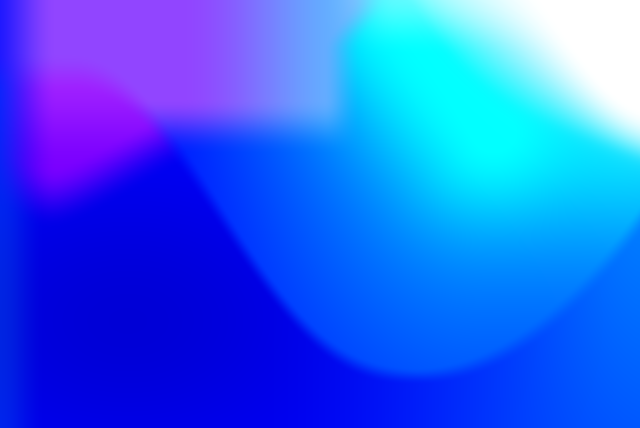
This background is drawn by a WebGL 1 fragment shader. Its source:

```glsl
precision highp float;
// Soft abstract background: a deep blue field under a broad light-blue wave,
// with a violet haze at upper left and a cyan and white glow at upper right.
// Each layer is a smooth mask over a gradient, blended from back to front.
uniform vec2 u_resolution;

// Height of the wave: an eased fall from its crest, then a parabola.
float waveHeight(float x) {
  float t = clamp((x - 0.117) / 0.534, 0.0, 1.0);
  t += 0.5 * t * t * (1.0 - t);
  float rise = max(x - 0.651, 0.0);
  return 0.829 - 0.708 * smoothstep(0.0, 1.0, t) + 3.0 * rise * rise;
}

float segmentDistance(vec2 p, vec2 a, vec2 b) {
  vec2 ab = b - a;
  float t = clamp(dot(p - a, ab) / dot(ab, ab), 0.0, 1.0);
  return length(p - a - ab * t);
}

// Dark field with a lighter left rim and right side.
vec3 deepField(vec2 uv) {
  vec2 shade = uv - vec2(0.2, 0.25);
  float green = 0.35 * smoothstep(0.4, 1.05, uv.x)
    + 0.3 * uv.y * smoothstep(0.75, 1.0, uv.x)
    + 0.14 * (1.0 - smoothstep(0.0, 0.07, uv.x));
  return vec3(0.0, green, 1.0 - 0.16 * exp(-8.0 * dot(shade, shade)));
}

// Magenta pool between the crest and a rounded lower rim.
vec3 addMagenta(vec3 color, vec2 uv, float leftFade) {
  float dx = uv.x - 0.078;
  float height = uv.y - 0.475 - 0.9 * (sqrt(dx * dx + 0.0016) - 0.04);
  vec3 magenta = mix(vec3(0.48, 0.0, 1.0), vec3(0.63, 0.13, 1.0),
    smoothstep(0.6, 0.83, uv.y));
  return mix(color, magenta, smoothstep(-0.01, 0.14, height) * leftFade);
}

// Wave body, brightened by an oblique cyan glow and a weaker one at the right.
vec3 waveBody(vec2 uv) {
  float green = (0.27 + 0.6 * uv.y) * smoothstep(0.1, 0.75, uv.x);
  vec3 color = vec3(0.0, max(green, 0.12), 1.0);
  vec2 p = uv * vec2(1.5, 1.0);
  float d = segmentDistance(p, vec2(0.95, 0.93), vec2(1.14, 0.69));
  vec2 side = p - vec2(1.5, 0.68);
  float glow = exp(-d * d / 0.041) + 0.6 * exp(-dot(side, side) / 0.05);
  return mix(color, vec3(0.0, 1.0, 1.0), min(glow, 1.0));
}

// Violet haze fading to pale blue toward its right edge.
vec3 addHaze(vec3 color, vec2 uv, float leftFade) {
  vec3 haze = mix(vec3(0.57, 0.27, 1.0), vec3(0.38, 0.7, 1.0),
    smoothstep(0.28, 0.55, uv.x));
  haze = mix(vec3(0.08, 0.08, 1.0), haze, leftFade);
  float right = 0.54 + 0.04 * smoothstep(0.88, 1.0, uv.y);
  float mask = smoothstep(0.64, 0.77, uv.y)
    * (1.0 - smoothstep(right - 0.035, right + 0.025, uv.x));
  return mix(color, haze, mask);
}

// White light above a curved rim, and a pale band along the top.
vec3 addWhite(vec3 color, vec2 uv) {
  float u = 1.0 - uv.x;
  float depth = uv.y - 0.626 - 0.55 * u - 10.8 * u * u * u * u;
  depth = 0.5 * (depth + sqrt(depth * depth + 0.0004));
  float width = mix(0.45, 0.12, smoothstep(0.7, 1.0, uv.x));
  float dark = 1.0 - clamp(depth / width, 0.0, 1.0);
  float band = 0.38 * smoothstep(0.87, 1.02, uv.y)
    * smoothstep(0.5, 0.62, uv.x);
  return mix(color, vec3(1.0), 1.0 - dark * dark * (1.0 - band));
}

void main() {
  vec2 uv = gl_FragCoord.xy / u_resolution;
  float leftFade = smoothstep(-0.02, 0.09, uv.x);

  vec3 below = addMagenta(deepField(uv), uv, leftFade);
  vec3 above = addWhite(addHaze(waveBody(uv), uv, leftFade), uv);

  float softness = 0.02 + 0.05 * abs(uv.x - 0.651);
  float wave = smoothstep(-softness, softness, uv.y - waveHeight(uv.x));
  gl_FragColor = vec4(mix(below, above, wave), 1.0);
}
```
